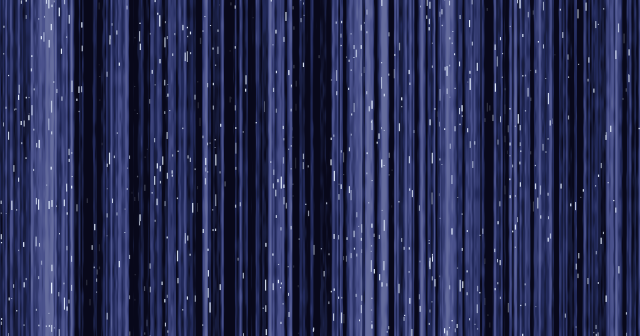
A WebGL 2 fragment shader for this background:

```glsl
#version 300 es
precision highp float;
// Draws fine vertical indigo streaks with near-black gaps and short pale dashes.

uniform vec2 u_resolution;
out vec4 fragColor;

const vec3 BLACK_BLUE = vec3(0.03, 0.03, 0.10);
const vec3 NIGHT      = vec3(0.09, 0.11, 0.24);
const vec3 NAVY       = vec3(0.13, 0.16, 0.35);
const vec3 INDIGO     = vec3(0.20, 0.23, 0.44);
const vec3 PERIWINKLE = vec3(0.29, 0.32, 0.55);
const vec3 LAVENDER   = vec3(0.40, 0.43, 0.62);
const vec3 PALE       = vec3(0.90, 0.94, 1.00);

float hash(vec2 p) {
    return fract(sin(dot(p, vec2(127.1, 311.7))) * 43758.55);
}

// Smooth value noise in -1..1
float noise(vec2 p) {
    vec2 cell = floor(p);
    vec2 w = smoothstep(0.0, 1.0, fract(p));
    float low  = mix(hash(cell), hash(cell + vec2(1.0, 0.0)), w.x);
    float high = mix(hash(cell + vec2(0.0, 1.0)), hash(cell + 1.0), w.x);
    return mix(low, high, w.y) * 2.0 - 1.0;
}

// Noise that varies across x only; each seed gives an independent row
float stripes(float x, float frequency, float seed) {
    return noise(vec2(x * frequency, seed));
}

// Soft-edged dark bands, at most one per cell
float gaps(float x, float cellWidth, float chance) {
    float cell = floor(x / cellWidth);
    float center = (cell + mix(0.25, 0.75, hash(vec2(cell, 41.0)))) * cellWidth;
    float halfWidth = cellWidth * mix(0.05, 0.17, hash(vec2(cell, 42.0)));
    float present = step(hash(vec2(cell, 43.0)), chance);
    return present * (1.0 - smoothstep(halfWidth * 0.6, halfWidth * 1.4, abs(x - center)));
}

// Pixel coverage of a span
float cover(float offset, float halfSize, float pixel) {
    return clamp((halfSize - abs(offset)) / pixel + 0.5, 0.0, 1.0);
}

// Short upright dashes, with rows shifted at random in every column
float dashes(vec2 p, vec2 cellSize, float chance, float seed, float pixel) {
    float column = floor(p.x / cellSize.x);
    float y = p.y / cellSize.y + hash(vec2(column, seed));
    vec2 cell = vec2(column, floor(y) + seed * 7.0);
    vec2 local = vec2(fract(p.x / cellSize.x), fract(y)) - 0.5;
    local.x += 0.4 * (hash(cell + 11.3) - 0.5);
    float shape = hash(cell + 23.7);
    float halfLength = cellSize.y * mix(0.03, 0.30, shape * shape);
    float coverage = cover(local.x * cellSize.x, cellSize.x * 0.24, pixel)
                   * cover(local.y * cellSize.y, halfLength, pixel);
    float strength = mix(0.45, 1.0, hash(cell + 37.9));
    return step(hash(cell), chance) * coverage * strength;
}

// Tone 0..1 to colour, stops spaced by area share
vec3 ramp(float tone) {
    vec3 color = mix(BLACK_BLUE, NIGHT, smoothstep(0.06, 0.23, tone));
    color = mix(color, NAVY, smoothstep(0.23, 0.445, tone));
    color = mix(color, INDIGO, smoothstep(0.445, 0.70, tone));
    color = mix(color, PERIWINKLE, smoothstep(0.70, 0.90, tone));
    return mix(color, LAVENDER, smoothstep(0.90, 1.0, tone));
}

void main() {
    vec2 p = gl_FragCoord.xy / u_resolution.y;
    float pixel = 1.0 / u_resolution.y;

    // Layered streaks from broad to fine
    float broad = stripes(p.x, 13.0, 3.0);
    float level = 0.7 * broad
                + 0.75 * stripes(p.x, 58.0, 7.0)
                + 1.0 * stripes(p.x, 127.0, 12.0)
                + 0.75 * stripes(p.x, 211.0, 19.0);

    // Slow and quick changes along each streak
    level += 0.35 * noise(p * vec2(90.0, 3.0) + 50.0);
    level += 0.35 * noise(p * vec2(190.0, 26.0) + 90.0);

    // Dark gaps, then an even spread of tones
    float gap = gaps(p.x, 0.07, 0.6);
    float deviation = 1.2 * level + 0.2 - 2.2 * gap;
    vec3 color = ramp(1.0 / (1.0 + exp(-1.7 * deviation)));

    // Pale dashes, denser where the broad tone is bright
    float chance = 0.10 + 0.06 * broad;
    float light = max(dashes(p, vec2(0.0075, 0.06), chance, 5.0, pixel),
                      dashes(p, vec2(0.0075, 0.035), chance * 0.5, 9.0, pixel));
    color = mix(color, PALE, light * (1.0 - 0.8 * gap));

    fragColor = vec4(color, 1.0);
}
```
